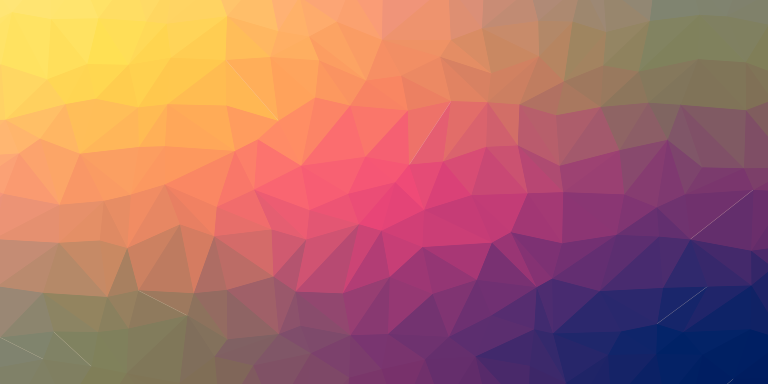
Give the GLSL for this background, as a Shadertoy shader.

```glsl
// Low-poly sunset mesh: a jittered grid of points is split into flat triangles.
// Each triangle takes one colour, the mean of the same palette read across x
// and down y, so warm light falls to navy and the other two corners turn grey.

#define CELL 0.112          // grid spacing, in canvas heights
#define ORIGIN vec2(0.02, 0.04)
#define JITTER 0.36         // point displacement, in cells
#define SPARKLE 0.035       // random shift of the colour lookup
#define HAIRLINE_RATE 0.02  // share of facets with a pale edge
#define HAIRLINE_GAIN 0.35

const int STOPS = 9;
const vec3 PALETTE[STOPS] = vec3[STOPS](
    vec3(1.00, 0.90, 0.48),  // pale yellow
    vec3(1.00, 0.88, 0.32),
    vec3(1.00, 0.76, 0.30),  // amber
    vec3(1.00, 0.50, 0.42),
    vec3(0.95, 0.28, 0.47),  // pink
    vec3(0.71, 0.22, 0.46),
    vec3(0.29, 0.17, 0.44),  // violet
    vec3(0.00, 0.14, 0.41),
    vec3(0.00, 0.11, 0.37)   // navy
);

float hash(vec2 p) {
    return fract(sin(dot(p, vec2(127.1, 311.7))) * 43758.5453);
}

vec2 hash2(vec2 p) {
    return vec2(hash(p), hash(p + 37.3)) - 0.5;
}

vec3 palette(float t) {
    float s = clamp(t, 0.0, 1.0) * float(STOPS - 1);
    int i = min(int(s), STOPS - 2);
    return mix(PALETTE[i], PALETTE[i + 1], s - float(i));
}

vec2 meshPoint(vec2 id) {
    return id + 2.0 * JITTER * hash2(id);
}

float cross2(vec2 a, vec2 b) {
    return a.x * b.y - a.y * b.x;
}

// Signed distance to the line a-b, positive on its left
float leftOf(vec2 p, vec2 a, vec2 b) {
    return cross2(normalize(b - a), p - a);
}

// Adds a counter-clockwise facet: rgb weighted by coverage, coverage in alpha
void addFacet(inout vec4 sum, vec2 p, vec2 a, vec2 b, vec2 c, float pixel) {
    float diagonal = leftOf(p, c, a);
    float inside = min(diagonal, min(leftOf(p, a, b), leftOf(p, b, c)));
    float coverage = smoothstep(-0.5 * pixel, 0.5 * pixel, inside);
    if (coverage <= 0.0) return;

    // Flat colour from the facet centre
    vec2 centre = (a + b + c) / 3.0;
    vec2 uv = centre * CELL + ORIGIN;
    uv.x *= iResolution.y / iResolution.x;
    uv += SPARKLE * hash2(floor(centre * 8.0));
    vec3 color = 0.5 * (palette(uv.x) + palette(1.0 - uv.y));

    // Occasional pale hairline along the diagonal
    float hasLine = step(hash(floor(centre * 8.0) + 9.1), HAIRLINE_RATE);
    float line = 1.0 - smoothstep(0.0, max(pixel, 0.025), diagonal);
    color = mix(color, vec3(0.95, 0.85, 0.75), HAIRLINE_GAIN * hasLine * line);
    sum += vec4(color, 1.0) * coverage;
}

void mainImage(out vec4 fragColor, in vec2 fragCoord) {
    vec2 p = (fragCoord / iResolution.y - ORIGIN) / CELL;
    float pixel = 1.0 / (iResolution.y * CELL);
    vec4 sum = vec4(0.0);

    // Jittered quads can reach into the neighbouring cells
    for (int y = -1; y <= 1; y++)
    for (int x = -1; x <= 1; x++) {
        vec2 id = floor(p) + vec2(x, y);
        vec2 a = meshPoint(id);
        vec2 b = meshPoint(id + vec2(1, 0));
        vec2 c = meshPoint(id + vec2(1, 1));
        vec2 d = meshPoint(id + vec2(0, 1));

        // Cut along the diagonal that leaves the larger smallest facet
        float cutAC = min(cross2(b - a, c - a), cross2(c - a, d - a));
        float cutBD = min(cross2(b - a, d - a), cross2(c - b, d - b));
        if (cutAC > cutBD) {
            addFacet(sum, p, a, b, c, pixel);
            addFacet(sum, p, c, d, a, pixel);
        } else {
            addFacet(sum, p, d, a, b, pixel);
            addFacet(sum, p, b, c, d, pixel);
        }
    }
    fragColor = vec4(sum.rgb / max(sum.a, 0.001), 1.0);
}
```
